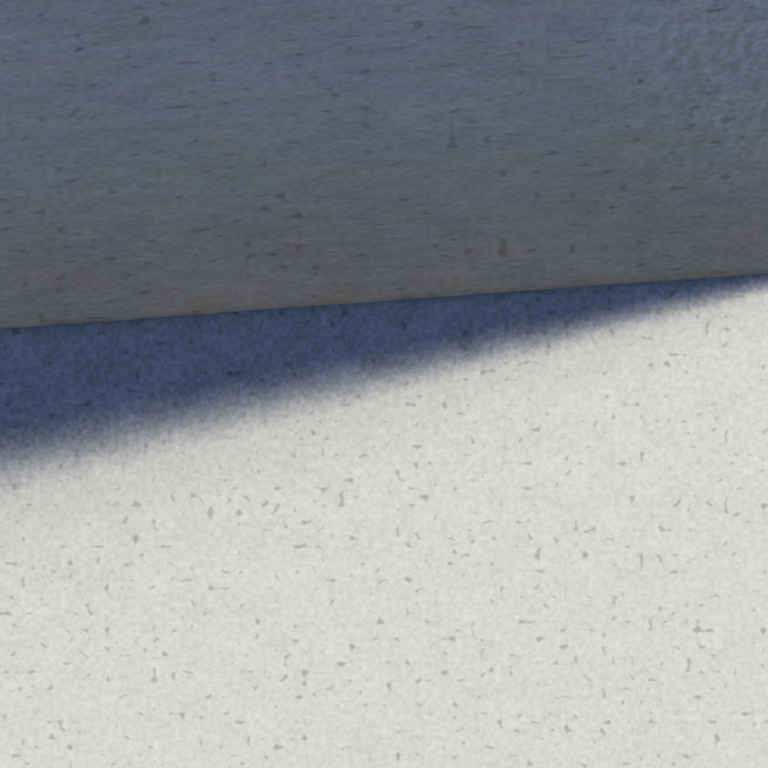
This texture is drawn by a three.js fragment shader. Its source:

```glsl
#define EDGE_LEFT 0.572
#define EDGE_SLOPE 0.072
#define SHADOW_LEFT 0.398
#define SHADOW_SLOPE 0.232
#define WALL_TOP vec3(0.350, 0.388, 0.450)
#define WALL_LOW vec3(0.338, 0.348, 0.362)
#define SHADE_COLOR vec3(0.238, 0.285, 0.385)
#define GROUND_COLOR vec3(0.845, 0.840, 0.825)
#define GRAIN 0.055
#define SPECKS 0.16

varying vec2 vUv;

vec2 hashGradient(vec2 cell) {
  vec3 q = fract(cell.xyx * vec3(0.1031, 0.1030, 0.0973));
  q += dot(q, q.yzx + 33.33);
  float angle = 6.28318 * fract((q.x + q.y) * q.z);
  return vec2(cos(angle), sin(angle));
}

float gradientNoise(vec2 p) {
  vec2 i = floor(p);
  vec2 f = p - i;
  vec2 u = f * f * f * (f * (f * 6.0 - 15.0) + 10.0);
  float a = dot(hashGradient(i), f);
  float b = dot(hashGradient(i + vec2(1.0, 0.0)), f - vec2(1.0, 0.0));
  float c = dot(hashGradient(i + vec2(0.0, 1.0)), f - vec2(0.0, 1.0));
  float d = dot(hashGradient(i + 1.0), f - 1.0);
  return mix(mix(a, b, u.x), mix(c, d, u.x), u.y);
}

float fbm(vec2 p) {
  float sum = 0.0;
  float weight = 0.6;
  for (int i = 0; i < 4; i++) {
    sum += weight * gradientNoise(p);
    p = mat2(1.6, 1.2, -1.2, 1.6) * p + 17.3;
    weight *= 0.6;
  }
  return sum;
}

// Sparse dark pits, kept where the noise dips lowest
float pits(vec2 p) {
  return smoothstep(0.28, 0.60, -gradientNoise(p) - 0.22 * gradientNoise(p * 0.23 + 9.0));
}

vec3 wallColor(vec2 p, float height) {
  vec3 color = mix(WALL_LOW, WALL_TOP, smoothstep(0.0, 0.34, height));
  vec2 along = vec2(p.x, height);

  // Streaks running along the lower edge
  float streaks = fbm(along * vec2(14.0, 75.0));
  float fine = gradientNoise(along * vec2(100.0, 210.0) + 31.0);
  float patches = fbm(along * vec2(4.0, 9.0) + 5.0);
  color *= 1.0 + 0.11 * streaks + 0.09 * fine + 0.07 * patches;
  color += vec3(0.018, 0.004, -0.018) * fbm(along * vec2(9.0, 28.0) + 71.0);
  color *= 1.0 - SPECKS * pits(along * vec2(45.0, 105.0) + 13.0);

  // Rough relief in the upper right corner
  float corner = smoothstep(0.34, 0.05, length((p - vec2(1.02, 0.98)) * vec2(0.9, 1.0)));
  vec2 tilted = mat2(0.8, 0.6, -0.6, 0.8) * p;
  float relief = fbm(tilted * vec2(90.0, 45.0) + 3.0);
  color *= 1.0 + corner * (0.04 + 0.23 * relief);

  // Narrow darkening where the wall meets its shadow
  return color * (1.0 - 0.14 * exp(-max(height, 0.0) * 160.0));
}

vec3 groundColor(vec2 p, float below) {
  float mottling = fbm(p * 22.0 + 40.0);
  float grain = gradientNoise(p * 115.0) + 0.7 * gradientNoise(p * 215.0 + 8.0);

  // Penumbra narrows to the right with a long faint tail
  float width = mix(0.058, 0.017, p.x);
  float offset = SHADOW_LEFT + SHADOW_SLOPE * p.x - p.y;
  offset += width * (0.10 * mottling + 0.08 * grain);
  float light = smoothstep(-width, width, offset);
  float tail = exp(-max(offset, 0.0) / (width * 1.25));

  vec3 lit = GROUND_COLOR * (1.0 - 0.16 * tail);
  lit *= 1.0 + 0.035 * mottling + GRAIN * grain;
  lit *= 1.0 - SPECKS * pits(p * vec2(82.0, 92.0) + 23.0);

  vec3 shade = SHADE_COLOR * (1.0 + 0.16 * mottling + 0.15 * grain);
  shade *= 1.0 - 1.5 * SPECKS * pits(p * 75.0 + 53.0);
  shade *= 1.0 - 0.22 * exp(-max(below, 0.0) * 130.0);
  return mix(shade, lit, light);
}

void main() {
  vec2 p = vUv;
  float height = p.y - EDGE_LEFT - EDGE_SLOPE * p.x;
  height += 0.0012 * gradientNoise(vec2(p.x * 40.0, 2.5));
  float wall = smoothstep(-0.0015, 0.0015, height);
  vec3 color = mix(groundColor(p, -height), wallColor(p, height), wall);
  gl_FragColor = vec4(color, 1.0);
}
```
